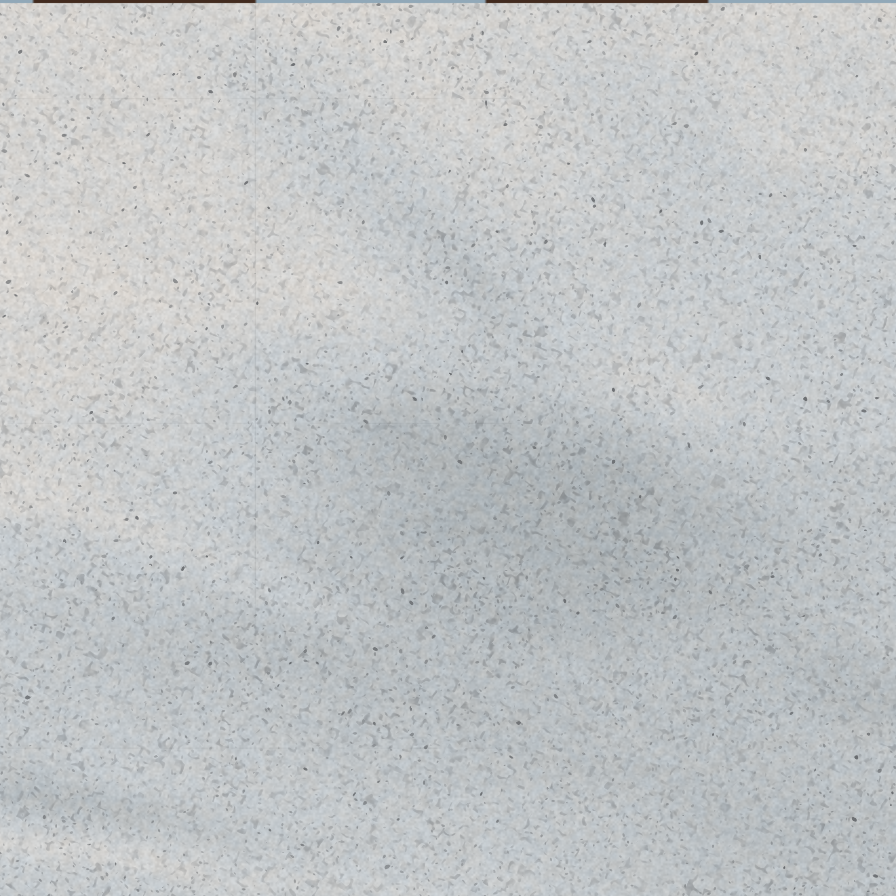
Write a WebGL 2 fragment shader that draws this texture.

```glsl
#version 300 es
precision highp float;
precision highp int;

uniform vec2 u_resolution;
out vec4 fragColor;

const vec3 WARM_LIGHT = vec3(0.852, 0.840, 0.824);
const vec3 COOL_MID   = vec3(0.780, 0.797, 0.807);
const vec3 COOL_DARK  = vec3(0.680, 0.704, 0.716);
const vec3 SPECK_INK  = vec3(0.300, 0.310, 0.325);
const vec3 EDGE_BROWN = vec3(0.260, 0.170, 0.120);
const vec3 EDGE_BLUE  = vec3(0.570, 0.660, 0.720);
const float GRAIN_CELLS = 250.0;
const float GRAIN_CONTRAST = 0.105;
const float MOTTLE_STRENGTH = 0.30;
const float SEAM_X = 0.285;
const float SEAM_WIDTH = 0.0007;
const float EDGE_HEIGHT = 0.0034;

// Integer hash giving three values in 0..1
vec3 hash3(vec2 cell, uint seed) {
    uvec3 v = uvec3(uint(int(cell.x) + 4096), uint(int(cell.y) + 4096), seed);
    v = v * 1664525u + 1013904223u;
    v.x += v.y * v.z; v.y += v.z * v.x; v.z += v.x * v.y;
    v ^= v >> 16u;
    v.x += v.y * v.z; v.y += v.z * v.x; v.z += v.x * v.y;
    return vec3(v >> 8u) / 16777216.0;
}

float valueNoise(vec2 p, uint seed) {
    vec2 cell = floor(p), f = fract(p);
    f = f * f * (3.0 - 2.0 * f);
    float low = mix(hash3(cell, seed).x, hash3(cell + vec2(1, 0), seed).x, f.x);
    float high = mix(hash3(cell + vec2(0, 1), seed).x, hash3(cell + vec2(1, 1), seed).x, f.x);
    return mix(low, high, f.y);
}

float fbm(vec2 p, uint seed) {
    float sum = 0.0, weight = 0.5;
    for (uint i = 0u; i < 4u; i++) {
        sum += weight * valueNoise(p, seed + i);
        p = p * 2.03 + 7.1;
        weight *= 0.5;
    }
    return sum;
}

mat2 turn(float angle) {
    float c = cos(angle), s = sin(angle);
    return mat2(c, -s, s, c);
}

float softBlob(vec2 p, vec2 centre, vec2 radius, float angle) {
    vec2 d = turn(angle) * (p - centre) / radius;
    return exp(-dot(d, d));
}

// Cloudy wash: 0 is warm and light, 1 is cool and dark
float washShade(vec2 p) {
    vec2 warp = vec2(fbm(p * 5.0, 11u), fbm(p * 5.0, 21u)) - 0.47;
    vec2 q = p + 0.08 * warp;
    float shade = mix(0.52, 0.17, smoothstep(0.25, 0.75, q.y));
    shade += 0.20 * smoothstep(0.35, 1.0, q.x) * smoothstep(1.05, 0.7, q.y);
    shade += 0.46 * softBlob(q, vec2(0.55, 0.47), vec2(0.25, 0.19), -0.5);
    shade += 0.38 * softBlob(q, vec2(0.48, 0.74), vec2(0.24, 0.05), -0.70);
    shade += 0.16 * softBlob(q, vec2(0.76, 0.84), vec2(0.14, 0.07), -0.75);
    shade += 0.20 * softBlob(q, vec2(0.36, 0.55), vec2(0.14, 0.06), -0.20);
    shade += 0.20 * softBlob(q, vec2(0.28, 0.25), vec2(0.40, 0.09), -0.30);
    shade += 0.20 * softBlob(q, vec2(0.12, 0.09), vec2(0.30, 0.03), -0.10);
    shade -= 0.20 * softBlob(q, vec2(0.38, 0.67), vec2(0.12, 0.04), -0.30);
    shade -= 0.26 * softBlob(q, vec2(0.72, 0.58), vec2(0.11, 0.04), -0.25);
    shade -= 0.20 * softBlob(q, vec2(0.18, 0.39), vec2(0.24, 0.025), -0.30);
    shade -= 0.34 * softBlob(q, vec2(0.10, 0.045), vec2(0.28, 0.022), -0.10);
    shade -= 0.13 * softBlob(q, vec2(0.02, 0.58), vec2(0.20, 0.20), 0.0);
    float streaks = fbm(vec2(q.x * 3.0, (q.y + 0.25 * q.x) * 13.0), 31u) - 0.47;
    return clamp(shade + 0.28 * streaks, 0.0, 1.0);
}

// One ragged, jittered fleck per cell
float speckLayer(vec2 p, float cells, float share, float size, uint seed) {
    vec2 cell = floor(p * cells);
    vec3 place = hash3(cell, seed), form = hash3(cell, seed + 1u);
    vec2 d = fract(p * cells) - 0.5 - 0.5 * (place.xy - 0.5);
    d = turn(6.2832 * place.z) * d * vec2(1.0, 1.6);
    float ragged = 0.8 * (valueNoise(p * 330.0, seed + 2u) - 0.5);
    float radius = size * (mix(0.5, 1.0, form.y) + ragged);
    float soft = 0.9 * cells / u_resolution.y;
    float cover = 1.0 - smoothstep(radius - soft, radius + soft, length(d));
    return cover * step(form.x, share) * mix(0.35, 1.0, form.z);
}

float lineMask(float dist, float width) {
    float soft = 0.7 / u_resolution.y;
    return 1.0 - smoothstep(width - soft, width + soft, abs(dist));
}

void main() {
    vec2 p = gl_FragCoord.xy / u_resolution;
    float shade = washShade(p);
    vec3 colour = mix(WARM_LIGHT, COOL_MID, smoothstep(0.0, 0.5, shade));
    colour = mix(colour, COOL_DARK, smoothstep(0.45, 1.0, shade));

    // Fine grain on turned grids, with a trace of colour
    vec2 turned = turn(0.6) * p;
    float grain = valueNoise(turned * GRAIN_CELLS, 41u) - 0.5;
    float fineGrain = valueNoise(p * GRAIN_CELLS * 1.7, 43u) - 0.5;
    colour += GRAIN_CONTRAST * (0.5 * grain + 0.5 * fineGrain);
    colour += 0.02 * (valueNoise(turned * 120.0, 45u) - 0.5) * vec3(1.0, 0.0, -1.0);

    // Ragged dark mottling, denser in loose clusters and darker wash
    float cluster = smoothstep(0.3, 0.65, fbm(p * 14.0, 51u));
    float density = mix(0.55, 1.0, cluster) * mix(0.65, 1.15, shade);
    vec2 wander = vec2(valueNoise(p * 140.0, 53u), valueNoise(p * 140.0, 54u));
    float pits = valueNoise(turn(1.1) * p * 235.0 + wander, 55u);
    float fleck = MOTTLE_STRENGTH * density * smoothstep(0.62, 0.95, pits);

    // Sparse flecks, the darkest ones only inside clusters
    fleck = max(fleck, 0.42 * speckLayer(turned, 120.0, 0.34 * density, 0.24, 61u));
    float gathered = smoothstep(0.48, 0.66, fbm(p * 9.0, 75u));
    fleck = max(fleck, 0.75 * speckLayer(p, 75.0, 0.03 + 0.13 * gathered, 0.22, 81u));
    colour = mix(colour, SPECK_INK, fleck);

    // Faint panel seams
    float seam = 0.05 * lineMask(p.x - SEAM_X, SEAM_WIDTH) * smoothstep(0.27, 0.36, p.y);
    float rowOffset = abs(fract((p.y - 0.165) / 0.3625 + 0.5) - 0.5) * 0.3625;
    float dashes = smoothstep(0.35, 0.65, valueNoise(vec2(p.x * 60.0, 3.0), 91u));
    seam += 0.035 * lineMask(rowOffset, SEAM_WIDTH) * dashes * smoothstep(0.66, 0.58, p.x);
    colour -= seam;

    // Narrow banded strip along the top
    float band = fract((p.x - 0.035) / 0.505);
    float brown = smoothstep(0.0, 0.008, band) * (1.0 - smoothstep(0.492, 0.5, band));
    float soft = 0.7 / u_resolution.y;
    float edge = smoothstep(-soft, soft, p.y - 1.0 + EDGE_HEIGHT);
    colour = mix(colour, mix(EDGE_BLUE, EDGE_BROWN, brown), edge);

    fragColor = vec4(clamp(colour, 0.0, 1.0), 1.0);
}
```
